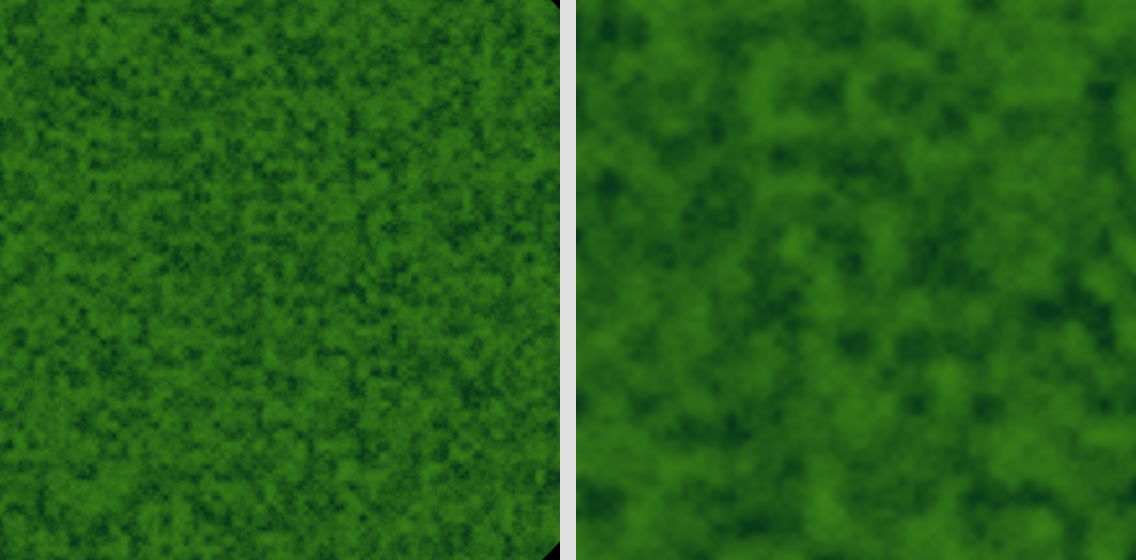
Left: the whole. Right: its middle third, enlarged.
Give the GLSL for this texture, as a WebGL 1 fragment shader.

```glsl
precision highp float;
// Mottled grass: three octaves of smooth value noise on a square grid shade
// a green mean towards light and dark, with a slightly longer dark tail.
// A large disc bounds the turf, so the right-hand corners are just clipped.

uniform vec2 u_resolution;

const float BASE_CELLS = 54.0;     // cells of the coarsest octave per canvas
const int   OCTAVES = 3;
const float GAIN = 0.5;            // strength of each octave over the last
const float NOISE_SPREAD = 0.14;   // standard deviation of the summed noise
const float DARK_SKEW = 0.09;      // lengthens the dark tail
const float MIN_TONE = -3.0;       // darkest tone, in deviations from the mean
const vec3  MEAN_GREEN = vec3(0.136, 0.378, 0.090);
const vec3  GREEN_STEP = vec3(0.034, 0.050, -0.001);  // colour per deviation
const vec2  DISC_CENTER = vec2(0.483, 0.508);
const float DISC_RADIUS = 0.702;

float hash(vec2 cell) {
  return fract(sin(dot(cell, vec2(127.1, 311.7))) * 43758.5453);
}

float valueNoise(vec2 p) {
  vec2 cell = floor(p);
  vec2 blend = smoothstep(0.0, 1.0, fract(p));
  float bottom = mix(hash(cell), hash(cell + vec2(1.0, 0.0)), blend.x);
  float top = mix(hash(cell + vec2(0.0, 1.0)), hash(cell + vec2(1.0)), blend.x);
  return mix(bottom, top, blend.y);
}

// Octave sum, normalised to 0..1
float fbm(vec2 p) {
  float sum = 0.0;
  float total = 0.0;
  float weight = 1.0;
  for (int i = 0; i < OCTAVES; i++) {
    sum += weight * valueNoise(p);
    total += weight;
    weight *= GAIN;
    p = p * 2.0 + vec2(17.0, 43.0);
  }
  return sum / total;
}

void main() {
  float canvas = min(u_resolution.x, u_resolution.y);
  vec2 uv = gl_FragCoord.xy / canvas;

  // Grass tone, in deviations from the mean
  float tone = (fbm(uv * BASE_CELLS) - 0.5) / NOISE_SPREAD;
  tone -= DARK_SKEW * (tone * tone - 1.0);
  vec3 grass = MEAN_GREEN + GREEN_STEP * max(tone, MIN_TONE);

  // Disc edge, one pixel soft
  float edge = 1.0 / canvas;
  float outside = distance(uv, DISC_CENTER) - DISC_RADIUS;
  float inside = 1.0 - smoothstep(-edge, edge, outside);

  gl_FragColor = vec4(grass * inside, 1.0);
}
```
